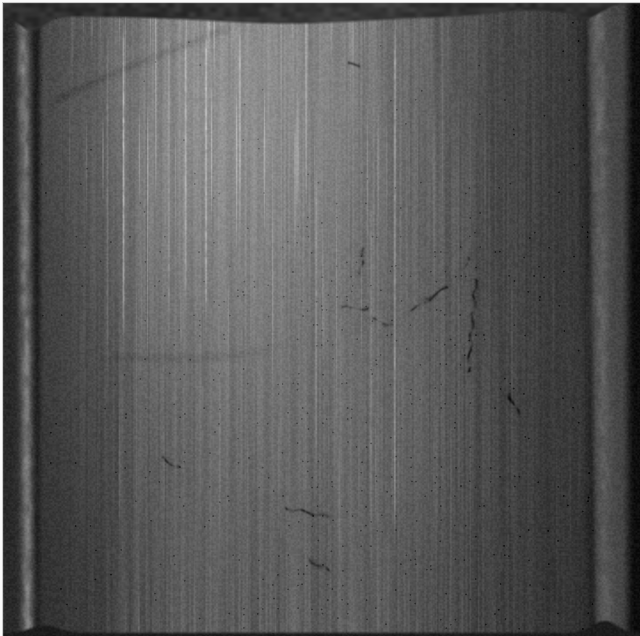
This texture is drawn by a Shadertoy shader. Its source:

```glsl
// Brushed grey metal plate between two rounded rails, with streaks, scuffs and pits.

const float PLATE_DARK = 0.215;
const float PLATE_LIFT = 0.195;
const float GLOW_LIFT = 0.155;
const vec2 GLOW_CENTER = vec2(0.33, 0.89);
const vec2 GLOW_RADIUS = vec2(0.28, 0.42);
const float GRAIN_CELLS = 360.0;
const float GRAIN_AMOUNT = 0.065;
const float BRUSH_AMOUNT = 0.075;
const float BORDER_WIDTH = 0.0045;
const float BORDER_LEVEL = 0.98;

// Main bright streaks: x, lower end, upper end, strength.
const vec4 STREAKS[9] = vec4[9](
    vec4(0.168, 0.35, 0.96, 0.10), vec4(0.193, 0.42, 0.98, 0.24),
    vec4(0.264, 0.40, 0.96, 0.12), vec4(0.290, 0.48, 0.97, 0.13),
    vec4(0.322, 0.44, 0.96, 0.22), vec4(0.375, 0.60, 0.97, 0.14),
    vec4(0.494, 0.20, 0.75, 0.10), vec4(0.580, 0.05, 0.70, 0.08),
    vec4(0.617, 0.10, 0.97, 0.16));

// Dark scratches: start point, end point.
const vec4 SCUFFS[11] = vec4[11](
    vec4(0.743, 0.560, 0.732, 0.415), vec4(0.449, 0.201, 0.510, 0.187),
    vec4(0.568, 0.610, 0.563, 0.573), vec4(0.255, 0.280, 0.279, 0.266),
    vec4(0.732, 0.593, 0.729, 0.583), vec4(0.586, 0.497, 0.610, 0.488),
    vec4(0.645, 0.514, 0.697, 0.547), vec4(0.534, 0.517, 0.573, 0.514),
    vec4(0.482, 0.120, 0.514, 0.103), vec4(0.547, 0.899, 0.562, 0.898),
    vec4(0.795, 0.380, 0.810, 0.350));

float hash(vec2 p) {
    p = fract(p * vec2(0.1031, 0.1137));
    p += dot(p, p.yx + 33.33);
    return fract((p.x + p.y) * p.x * 17.17 + p.y * 9.7);
}

float valueNoise(vec2 p) {
    vec2 i = floor(p), f = fract(p);
    f = f * f * (3.0 - 2.0 * f);
    return mix(mix(hash(i), hash(i + vec2(1, 0)), f.x),
               mix(hash(i + vec2(0, 1)), hash(i + vec2(1, 1)), f.x), f.y);
}

float bell(float x, float center, float width) {
    float d = (x - center) / width;
    return exp(-d * d);
}

float segmentDistance(vec2 p, vec2 a, vec2 b) {
    vec2 pa = p - a, ba = b - a;
    return length(pa - ba * clamp(dot(pa, ba) / dot(ba, ba), 0.0, 1.0));
}

// Sparse dark dots, one candidate per cell.
float pits(vec2 uv, float cells, float density) {
    vec2 p = uv * cells, id = floor(p);
    vec2 center = 0.3 + 0.4 * vec2(hash(id + 7.0), hash(id + 19.0));
    float dotMask = 1.0 - smoothstep(0.08, 0.28, length(fract(p) - center));
    return dotMask * step(1.0 - density, hash(id + 43.0));
}

float plateLight(vec2 uv) {
    float across = smoothstep(0.04, 0.34, uv.x) * (1.0 - smoothstep(0.52, 0.94, uv.x));
    vec2 g = (uv - GLOW_CENTER) / GLOW_RADIUS;
    float light = PLATE_DARK + PLATE_LIFT * across + GLOW_LIFT * exp(-dot(g, g));
    return light * mix(0.89, 1.0, smoothstep(0.0, 0.45, uv.y));
}

float brushing(vec2 uv) {
    float fine = valueNoise(vec2(uv.x * 310.0, uv.y * 3.0)) - 0.5;
    float broad = valueNoise(vec2(uv.x * 110.0, uv.y * 2.0 + 30.0)) - 0.5;
    float lines = smoothstep(0.74, 1.0, valueNoise(vec2(uv.x * 230.0, uv.y * 4.0 + 70.0)));
    float upperLeft = smoothstep(0.3, 0.8, uv.y) * (1.0 - smoothstep(0.35, 0.65, uv.x));
    float result = BRUSH_AMOUNT * (fine + 0.5 * broad) + lines * (0.05 + 0.10 * upperLeft);
    for (int i = 0; i < 9; i++) {
        vec4 s = STREAKS[i];
        float span = smoothstep(s.y, s.y + 0.15, uv.y) * (1.0 - smoothstep(s.z - 0.06, s.z, uv.y));
        float broken = 0.55 + 0.6 * valueNoise(vec2(s.x * 900.0, uv.y * 100.0));
        result += s.w * span * broken * bell(uv.x, s.x, 0.0018);
    }
    return result;
}

float wear(vec2 uv) {
    vec2 p = uv + 0.002 * vec2(sin(uv.y * 190.0), sin(uv.x * 170.0));
    float rough = valueNoise(uv * 150.0), dark = 0.0;
    for (int i = 0; i < 11; i++) {
        float d = segmentDistance(p, SCUFFS[i].xy, SCUFFS[i].zw);
        dark += 0.22 * rough * exp(-d * d / 0.000007) + 0.025 * rough * exp(-d / 0.018);
    }
    // Two faint bent stains.
    float stainA = 0.83 + 0.13 * pow(clamp((uv.x - 0.07) / 0.30, 0.0, 1.0), 0.85);
    float stainB = 0.437 + 0.9 * pow(max(uv.x - 0.30, 0.0), 2.0);
    dark += 0.055 * bell(uv.y, stainA, 0.007) * smoothstep(0.07, 0.10, uv.x) * (1.0 - smoothstep(0.34, 0.39, uv.x));
    dark += 0.035 * bell(uv.y, stainB, 0.007) * smoothstep(0.15, 0.2, uv.x) * (1.0 - smoothstep(0.38, 0.46, uv.x));
    float worn = bell(uv.x, 0.58, 0.25) * (1.0 - smoothstep(0.55, 0.75, uv.y));
    return dark + 0.14 * pits(uv, 130.0, 0.015 + 0.07 * worn);
}

void mainImage(out vec4 fragColor, in vec2 fragCoord) {
    vec2 uv = fragCoord / iResolution.xy;
    float x = uv.x, y = uv.y, px = 1.0 / iResolution.y;
    float grain = valueNoise(uv * GRAIN_CELLS) - 0.5;
    float glint = valueNoise(uv * vec2(140.0, 55.0));
    float shade = plateLight(uv) + brushing(uv) * smoothstep(0.05, 0.2, x) * (1.0 - 0.55 * smoothstep(0.7, 0.9, x)) - wear(uv);

    // Left rail with a bright ridge and a dark groove.
    float ridge = mix(0.044, 0.036, y);
    float left = 0.16 + (0.20 + 0.16 * glint) * bell(x, ridge, 0.010) - 0.05 * bell(x, 0.058, 0.008);
    shade = mix(left, shade, smoothstep(0.056, 0.070, x));

    // Right rail falling off into black.
    float seam = mix(0.925, 0.912, y);
    float right = 0.27 + (0.06 + 0.10 * glint) * bell(x, seam + 0.022, 0.012) * mix(0.6, 1.0, y);
    right *= 1.0 - 0.8 * smoothstep(0.970, 0.992, x);
    shade = mix(shade, right, smoothstep(seam, seam + 0.012, x));
    shade -= 0.06 * bell(x, seam, 0.008);
    shade += GRAIN_AMOUNT * grain;

    // Dark curved strips above and below.
    float top = 0.974 - 0.011 * bell(x, 0.45, 0.17) + 0.010 * bell(x, 0.83, 0.08)
        - 0.022 * bell(x, 0.05, 0.027) - 0.008 * bell(x, 0.912, 0.015) + 0.020 * smoothstep(0.92, 0.975, x);
    float bottom = 0.005 + 0.012 * bell(x, 0.07, 0.03) + 0.019 * bell(x, 0.945, 0.027);
    float strip = 0.14 + 0.09 * valueNoise(uv * vec2(90.0, 130.0)) + 0.04 * bell(x, 0.55, 0.15);
    shade = mix(shade, strip, smoothstep(top - 0.002 - px, top + 0.002 + px, y));
    shade = mix(0.11 + 0.05 * grain, shade, smoothstep(bottom - 0.002 - px, bottom + 0.002 + px, y));

    // Thin white border on the left and top.
    float edge = min(x, 1.0 - y);
    shade = mix(BORDER_LEVEL, shade, smoothstep(BORDER_WIDTH - px, BORDER_WIDTH + px, edge));
    fragColor = vec4(vec3(clamp(shade, 0.0, 1.0)), 1.0);
}
```
